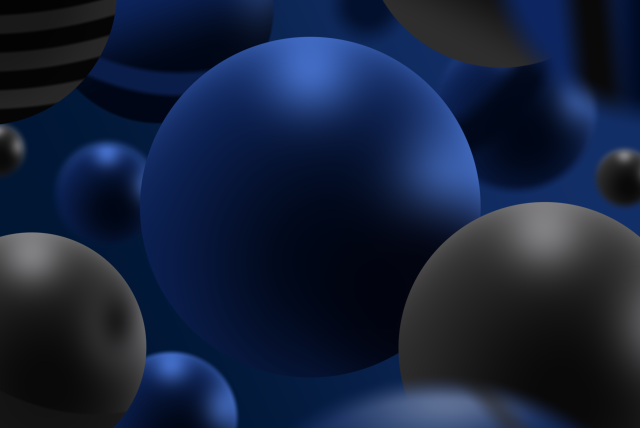
Write a Shadertoy shader that draws this background.

```glsl
const vec3 INK = vec3(0.0, 0.025, 0.085);
const vec3 NAVY = vec3(0.045, 0.13, 0.33);
const vec3 STEEL = vec3(0.24, 0.33, 0.50);
const vec3 COAL = vec3(0.035, 0.034, 0.037);
const vec3 GRAPHITE = vec3(0.18, 0.175, 0.175);
const vec3 SILVER = vec3(0.37, 0.37, 0.38);

// Soft elliptical spot, 1 at its centre
float glow(vec2 q, vec2 center, vec2 size) {
    vec2 d = (q - center) / size;
    return exp(-dot(d, d));
}

// Coverage of a disc whose edge is softened by blur
float disc(vec2 p, vec2 center, float radius, float blur) {
    float soft = max(blur, 0.75 / iResolution.y);
    return 1.0 - smoothstep(-soft, soft, length(p - center) - radius);
}

// Soft band of given half width around v = 0
float band(float v, float halfWidth, float soft) {
    return 1.0 - smoothstep(halfWidth - soft, halfWidth + soft, abs(v));
}

// Satin ball: q is the position relative to its radius
vec3 satin(vec2 q, vec3 dark, vec3 mid, vec3 light) {
    float away = length(q - vec2(0.15, -0.32));
    vec3 col = mix(dark, mid, smoothstep(0.1, 1.35, away));
    float facing = smoothstep(-0.7, 0.9, q.y + 0.45 * q.x);
    float rim = pow(min(length(q), 1.0), 7.0);
    col += light * 0.5 * rim * facing;
    col += light * 0.8 * glow(q, vec2(0.0, 0.78), vec2(0.27, 0.25));
    col += light * 0.7 * glow(q, vec2(0.78, 0.16), vec2(0.28, 0.34));
    return col;
}

vec3 blueBall(vec2 q) { return satin(q, INK, NAVY, STEEL); }
vec3 greyBall(vec2 q) { return satin(q, COAL, GRAPHITE, SILVER); }

vec2 local(vec2 p, vec2 center, float radius) { return (p - center) / radius; }

vec3 drawBlue(vec3 col, vec2 p, vec2 c, float r, float blur) {
    return mix(col, blueBall(local(p, c, r)), disc(p, c, r, blur));
}

vec3 drawGrey(vec3 col, vec2 p, vec2 c, float r, float blur) {
    return mix(col, greyBall(local(p, c, r)), disc(p, c, r, blur));
}

// Distant, out of focus balls
vec3 farLayer(vec3 col, vec2 p) {
    col = drawBlue(col, p, vec2(0.25, 0.547), 0.118, 0.018);
    col = drawGrey(col, p, vec2(-0.005, 0.648), 0.060, 0.016);
    col = drawGrey(col, p, vec2(1.459, 0.584), 0.066, 0.014);
    col = mix(col, INK * 1.5, 0.8 * disc(p, vec2(0.86, 0.99), 0.07, 0.035));

    // Right ball with a slanted dark stripe
    vec2 c = vec2(1.205, 0.742);
    vec2 q = local(p, c, 0.186);
    vec3 ball = blueBall(q);
    float slant = dot(q, vec2(0.75, -0.66)) + 0.25 * dot(q, q);
    ball = mix(ball, INK, 0.85 * band(slant + 0.12, 0.2, 0.12));
    col = mix(col, ball, disc(p, c, 0.186, 0.016));

    // Upper ball with a bright belt across its shaded base
    c = vec2(0.371, 0.98);
    q = local(p, c, 0.268);
    ball = mix(INK, NAVY * 1.1, smoothstep(-0.55, 0.25, q.y - 0.35 * q.x));
    ball += STEEL * 0.4 * glow(q, vec2(0.9, 0.2), vec2(0.25, 0.4));
    float latitude = q.y + 0.65 - 0.28 * q.x * q.x + 0.1 * q.x;
    ball = mix(ball, NAVY * 0.85, band(latitude, 0.10, 0.03));
    return mix(col, ball, disc(p, c, 0.268, 0.004));
}

// Large central ball, shaded by its neighbour at the lower right
vec3 mainBall(vec3 col, vec2 p) {
    vec2 c = vec2(0.725, 0.516);
    vec2 q = local(p, c, 0.398);
    vec3 ball = blueBall(q);
    float shade = disc(p, vec2(1.0, 0.29), 0.21, 0.12);
    ball = mix(ball, vec3(0.005, 0.01, 0.05), 0.9 * shade);
    return mix(col, ball, disc(p, c, 0.398, 0.0));
}

// Sharp grey balls around the frame
vec3 nearLayer(vec3 col, vec2 p) {
    vec2 c = vec2(1.172, 1.166);
    vec2 q = local(p, c, 0.324);
    vec3 ball = mix(COAL, GRAPHITE, smoothstep(-0.3, -1.0, q.y + 0.5 * q.x));
    col = mix(col, ball, disc(p, c, 0.324, 0.002));

    // Blurred corner ball with a dark upright stripe
    c = vec2(1.543, 1.117);
    ball = mix(NAVY * 1.15, INK * 1.6, smoothstep(1.4, 1.5, p.x));
    ball = mix(ball, COAL, band(p.x - 1.38 - 0.1 * (1.0 - p.y), 0.05, 0.04));
    col = mix(col, ball, disc(p, c, 0.38, 0.045));

    col = drawGrey(col, p, vec2(1.273, 0.186), 0.342, 0.0);
    col = drawBlue(col, p, vec2(0.4, 0.023), 0.154, 0.008);

    // Left ball with a dim reflection and a belt edge
    c = vec2(0.074, 0.189);
    q = local(p, c, 0.268);
    ball = greyBall(q);
    ball = mix(ball, COAL, 0.8 * glow(q, vec2(0.74, 0.22), vec2(0.2, 0.32)));
    float belt = smoothstep(-0.49, -0.52, q.y - 0.3 * (q.x - 0.55) * (q.x - 0.55) + 0.08);
    ball = mix(ball, vec3(0.085), 0.7 * belt);
    col = mix(col, ball, disc(p, c, 0.268, 0.0));

    // Corner ball with repeated curved stripes
    c = vec2(-0.04, 1.02);
    q = local(p, c, 0.313);
    float wave = cos(6.2832 * (q.y - 0.15 * q.x * q.x + 0.25) / 0.28);
    ball = mix(COAL * 0.5, GRAPHITE * 0.75, smoothstep(-0.35, 0.35, wave));
    ball *= 0.75 + 0.4 * smoothstep(0.5, 1.0, length(q));
    return mix(col, ball, disc(p, c, 0.313, 0.0));
}

// Closest ball, strongly blurred along the lower edge
vec3 foreground(vec3 col, vec2 p) {
    vec2 c = vec2(1.025, -0.47);
    vec3 ball = mix(NAVY, STEEL, glow(p, vec2(1.0, 0.04), vec2(0.22, 0.12)));
    ball += vec3(0.14, 0.12, 0.09) * glow(p, vec2(1.08, 0.06), vec2(0.16, 0.05));
    ball = mix(ball, GRAPHITE, 0.6 * band(p.x - 1.2 + 0.8 * p.y, 0.03, 0.03));
    return mix(col, ball, disc(p, c, 0.565, 0.035));
}

void mainImage(out vec4 fragColor, in vec2 fragCoord) {
    vec2 p = fragCoord / iResolution.y;
    float lift = smoothstep(0.3, 1.7, p.x + 0.5 * p.y);
    vec3 col = mix(vec3(0.0, 0.085, 0.20), vec3(0.07, 0.18, 0.40), lift);
    col = farLayer(col, p);
    col = mainBall(col, p);
    col = nearLayer(col, p);
    col = foreground(col, p);
    fragColor = vec4(col, 1.0);
}
```
